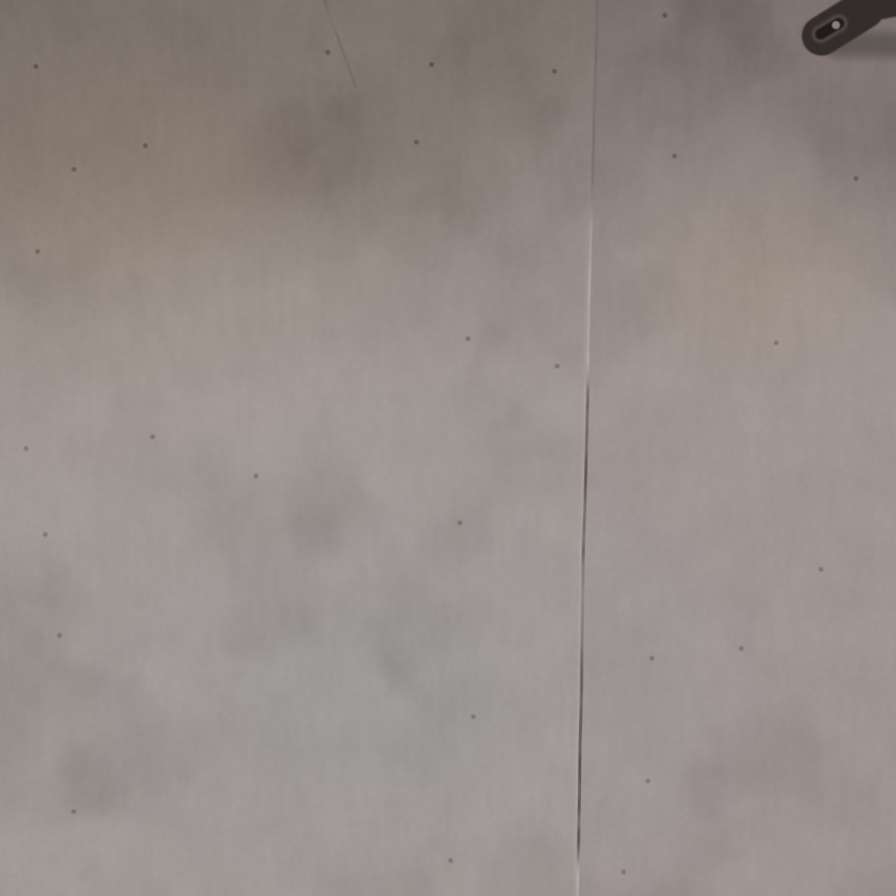
This texture is drawn by a three.js fragment shader. Its source:

```glsl
#define PALE vec3(0.632, 0.600, 0.588)
#define SHADE vec3(0.488, 0.449, 0.425)
#define WARM vec3(0.012, -0.002, -0.026)
#define COOL vec3(-0.014, 0.004, 0.010)
#define SEAM_DARK vec3(0.36, 0.32, 0.31)
#define SEAM_LIGHT vec3(0.73, 0.70, 0.68)
#define HANDLE vec3(0.20, 0.175, 0.17)
#define STAIN_AMOUNT 0.055
#define MOTTLE_AMOUNT 0.030
#define GRAIN_AMOUNT 0.020
#define SEAM_WIDTH 0.0017
#define SPECK_CELLS 9.0

varying vec2 vUv;

float hash(vec2 p) {
  vec3 q = fract(vec3(p.xyx) * 0.1031);
  q += dot(q, q.yzx + 33.33);
  return fract((q.x + q.y) * q.z);
}

float noise(vec2 p) {
  vec2 i = floor(p), f = fract(p);
  f = f * f * (3.0 - 2.0 * f);
  float low = mix(hash(i), hash(i + vec2(1.0, 0.0)), f.x);
  float high = mix(hash(i + vec2(0.0, 1.0)), hash(i + 1.0), f.x);
  return mix(low, high, f.y);
}

float fbm(vec2 p) {
  float sum = 0.0, amp = 0.5;
  for (int i = 0; i < 4; i++) {
    sum += amp * noise(p);
    p = mat2(1.6, 1.2, -1.2, 1.6) * p + 17.3;
    amp *= 0.5;
  }
  return sum / 0.9375;
}

// Soft round patch, 1 at its centre
float blob(vec2 p, vec2 centre, vec2 size) {
  vec2 d = (p - centre) / size;
  return exp(-dot(d, d));
}

float segment(vec2 p, vec2 a, vec2 b) {
  vec2 ab = b - a;
  return length(p - a - ab * clamp(dot(p - a, ab) / dot(ab, ab), 0.0, 1.0));
}

// Concrete: falling light, stains, mottling and fine grain
vec3 concrete(vec2 p, float seamX) {
  float cloud = fbm(p * 4.0 + 3.0) - 0.5;
  float light = smoothstep(1.06, 0.52, p.y + 0.12 * cloud - 0.05 * p.x + 0.02);
  light -= 0.13 * blob(p, vec2(0.0, 0.82), vec2(0.16, 0.25));
  light -= 0.22 * blob(p, vec2(0.41, 0.80), vec2(0.12, 0.06));
  vec3 col = mix(SHADE, PALE, light);

  float warmth = blob(p, vec2(0.85, 0.68), vec2(0.16, 0.11));
  warmth += 0.8 * blob(p, vec2(0.15, 0.76), vec2(0.28, 0.20));
  col += WARM * warmth;
  col += COOL * blob(p, vec2(0.42, 0.22), vec2(0.28, 0.20));

  float stain = smoothstep(0.52, 0.78, fbm(p * 6.0 + 41.0));
  float mottle = fbm(p * 24.0 + 9.0) - 0.5;
  float grain = noise(p * 230.0) - 0.5;
  float weave = noise(p * vec2(150.0, 28.0)) - 0.5;
  col -= STAIN_AMOUNT * stain * (0.7 + 1.4 * mottle);
  col += MOTTLE_AMOUNT * mottle + GRAIN_AMOUNT * (0.6 * grain + 0.5 * weave);
  return col - vec3(0.010, 0.014, 0.010) * smoothstep(-0.002, 0.002, p.x - seamX);
}

// Sparse pits, one candidate in each cell
float specks(vec2 p) {
  vec2 cell = floor(p * SPECK_CELLS);
  vec2 jitter = vec2(hash(cell + 5.0), hash(cell + 71.0));
  float d = length(p * SPECK_CELLS - cell - 0.15 - 0.7 * jitter) / SPECK_CELLS;
  return step(0.80, hash(cell + 29.0)) * smoothstep(0.0042, 0.0010, d);
}

// Joint that changes from pale to dark along its length
vec3 drawSeam(vec3 col, vec2 p, float seamX) {
  float line = smoothstep(SEAM_WIDTH * 1.6, SEAM_WIDTH * 0.3, abs(p.x - seamX));
  float rim = smoothstep(SEAM_WIDTH * 2.0, 0.0, abs(p.x - seamX + 0.0032));
  float broken = 0.55 + 0.45 * noise(vec2(3.0, p.y * 60.0));
  float pale = smoothstep(0.56, 0.60, p.y) * smoothstep(0.80, 0.70, p.y);
  pale += smoothstep(0.045, 0.02, p.y);
  float dark = smoothstep(0.03, 0.06, p.y) * smoothstep(0.60, 0.53, p.y);
  dark *= 1.0 - 0.6 * blob(p, vec2(seamX, 0.32), vec2(1.0, 0.06));
  dark += 0.35 * smoothstep(0.74, 0.82, p.y);
  col = mix(col, SEAM_LIGHT, 0.3 * rim * broken * smoothstep(0.9, 0.5, p.y));
  col = mix(col, SEAM_DARK, clamp(line * dark * broken, 0.0, 1.0));
  return mix(col, SEAM_LIGHT, 0.75 * line * pale * broken);
}

// Dark handle with a slot and the shadow under it
vec3 drawHandle(vec3 col, vec2 p) {
  float shadow = segment(p, vec2(0.935, 0.951), vec2(1.05, 0.950)) - 0.012;
  col = mix(col, SHADE * 0.72, 0.8 * smoothstep(0.012, -0.008, shadow));
  float body = segment(p, vec2(0.917, 0.960), vec2(0.965, 0.990)) - 0.022;
  body = min(body, segment(p, vec2(0.965, 0.995), vec2(1.02, 1.006)) - 0.020);
  float slot = segment(p, vec2(0.916, 0.962), vec2(0.936, 0.974));
  vec3 skin = HANDLE + 0.10 * smoothstep(0.013, 0.007, slot);
  skin = mix(skin, HANDLE * 0.6, smoothstep(0.008, 0.004, slot));
  skin = mix(skin, PALE, 0.8 * smoothstep(0.006, 0.003, length(p - vec2(0.933, 0.972))));
  return mix(col, skin, smoothstep(0.002, -0.002, body));
}

void main() {
  vec2 p = vUv;
  float seamX = 0.644 + 0.018 * p.y + 0.004 * p.y * p.y + 0.0014 * (noise(vec2(p.y * 18.0, 2.0)) - 0.5);
  vec3 col = concrete(p, seamX);
  col -= 0.13 * specks(p);
  float scratch = segment(p, vec2(0.362, 1.0), vec2(0.397, 0.903));
  col -= 0.06 * smoothstep(0.0025, 0.0005, scratch) * noise(p * 45.0);
  col = drawSeam(col, p, seamX);
  gl_FragColor = vec4(drawHandle(col, p), 1.0);
}
```
